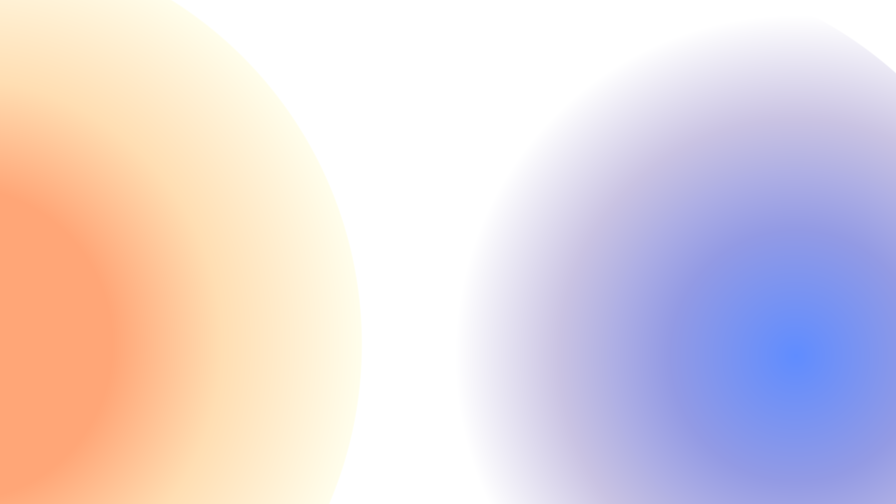
A Shadertoy shader for this background:

```glsl
// Two soft discs on white: a peach glow at the left and a blue glow at the right.

// Lengths are in canvas heights, measured from the lower left.
const vec3 PAPER = vec3(1.0);

const vec2 WARM_CENTER = vec2(-0.088, 0.317);
const float WARM_CORE = 0.312;
const float WARM_MID = 0.528;
const float WARM_RADIUS = 0.806;
const vec3 PEACH = vec3(1.0, 0.652, 0.467);
const vec3 APRICOT = vec3(1.0, 0.87, 0.70);
const vec3 CREAM = vec3(1.0, 0.995, 0.925);

const vec2 COOL_CENTER = vec2(1.579, 0.294);
const float COOL_INNER = 0.25;
const float COOL_OUTER = 0.47;
const float COOL_RADIUS = 0.676;
const vec3 AZURE = vec3(0.375, 0.55, 1.0);
const vec3 PERIWINKLE = vec3(0.575, 0.605, 0.895);
const vec3 LAVENDER = vec3(0.79, 0.765, 0.89);

// Larger disc that trims the blue glow at the upper right.
const vec2 TRIM_CENTER = vec2(1.234, 0.245);
const float TRIM_RADIUS = 0.817;

float ramp(float start, float end, float x) {
    return clamp((x - start) / (end - start), 0.0, 1.0);
}

// Antialiased coverage of a disc.
float disc(vec2 p, vec2 center, float radius, float pixel) {
    return 1.0 - smoothstep(-pixel, pixel, length(p - center) - radius);
}

vec3 warmGlow(float r) {
    vec3 inner = mix(PEACH, APRICOT, ramp(WARM_CORE, WARM_MID, r));
    return mix(inner, CREAM, ramp(WARM_MID, WARM_RADIUS, r));
}

vec3 coolGlow(float r) {
    vec3 color = mix(AZURE, PERIWINKLE, ramp(0.0, COOL_INNER, r));
    color = mix(color, LAVENDER, ramp(COOL_INNER, COOL_OUTER, r));
    return mix(color, PAPER, ramp(COOL_OUTER, COOL_RADIUS, r));
}

void mainImage(out vec4 fragColor, in vec2 fragCoord) {
    float pixel = 1.0 / iResolution.y;
    vec2 p = fragCoord * pixel;
    // Keep the layout spanning the full width at any aspect ratio.
    p.x *= (16.0 / 9.0) * iResolution.y / iResolution.x;

    // The blue glow fades to paper, so the warm disc goes on top.
    vec3 color = mix(PAPER, coolGlow(length(p - COOL_CENTER)),
                     disc(p, TRIM_CENTER, TRIM_RADIUS, pixel));
    color = mix(color, warmGlow(length(p - WARM_CENTER)),
                disc(p, WARM_CENTER, WARM_RADIUS, pixel));
    fragColor = vec4(color, 1.0);
}
```
